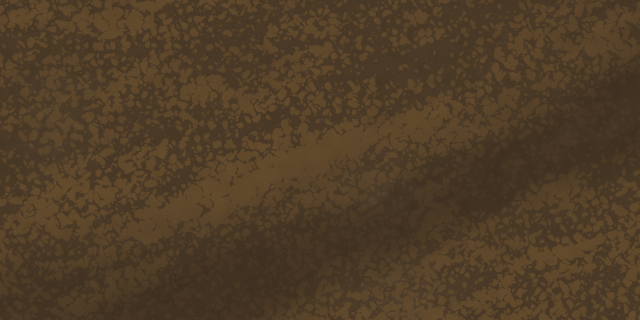
Reproduce this texture procedurally as a Shadertoy shader.

```glsl
const vec3 UMBER = vec3(0.250, 0.192, 0.130);   // deep shadow band
const vec3 BARK  = vec3(0.285, 0.222, 0.148);   // ground between flakes
const vec3 OCHRE = vec3(0.392, 0.293, 0.172);   // lit flakes
const vec3 DUST  = vec3(0.365, 0.305, 0.225);   // pale grey smudges

const float SLOPE       = 0.41;    // rise of the diagonal streaks
const float BAND_OFFSET = -0.19;   // height of the shadow band at x = 0
const float BAND_WIDTH  = 0.15;
const float FLAKE_CELLS = 38.0;    // flakes per canvas height
const float FLAKE_EDGE  = 0.10;    // softness, in flake cells
const float DUST_AMOUNT = 0.32;

vec2 hash2(vec2 p) {
    vec3 q = fract(p.xyx * vec3(0.1031, 0.1030, 0.0973));
    q += dot(q, q.yzx + 33.33);
    return fract((q.xx + q.yz) * q.zy);
}

float bell(float x, float width) {
    return exp(-x * x / (width * width));
}

// Smooth cellular noise: random values blended around jittered points
float cellNoise(vec2 p) {
    vec2 cell = floor(p);
    float sum = 0.0, total = 0.0;
    for (int y = -1; y <= 1; y++)
    for (int x = -1; x <= 1; x++) {
        vec2 id = cell + vec2(x, y);
        vec2 away = id + 0.2 + 0.6 * hash2(id) - p;
        float weight = exp(-5.0 * dot(away, away));
        sum += weight * hash2(id + 71.0).x;
        total += weight;
    }
    return sum / total;
}

// Signed distance to scattered round flakes of mixed size
float flakes(vec2 p) {
    vec2 cell = floor(p);
    float nearest = 2.0;
    for (int y = -1; y <= 1; y++)
    for (int x = -1; x <= 1; x++) {
        vec2 id = cell + vec2(x, y);
        vec2 away = id + hash2(id) - p;
        float radius = mix(0.18, 0.52, hash2(id + 19.0).y);
        nearest = min(nearest, length(away) - radius);
    }
    return nearest;
}

void mainImage(out vec4 fragColor, in vec2 fragCoord) {
    vec2 p = fragCoord / iResolution.y;
    float across = p.y - SLOPE * p.x;
    vec2 streak = vec2(p.x + SLOPE * p.y, across);

    // Broad light: diagonal shadow band, bright ridge and dim corners
    float drift = cellNoise(streak * vec2(2.0, 5.0) + 4.0) - 0.5;
    float wisps = cellNoise(streak * vec2(5.0, 17.0) + 31.0) - 0.5;
    float band = bell(across - BAND_OFFSET + 0.10 * drift, BAND_WIDTH)
               * smoothstep(0.05, 0.75, p.x);
    float ridge = bell(across - 0.11, 0.06) * bell(p.x - 0.88, 0.42);
    float gap = bell(across - 0.27, 0.09) * smoothstep(0.5, 1.3, p.x);
    float lowLeft = smoothstep(0.42, 0.0, p.y) * smoothstep(1.1, 0.3, p.x);
    float farRight = smoothstep(1.3, 2.0, p.x) * smoothstep(0.45, 0.8, p.y);
    float light = 0.86 - 0.85 * band - 0.48 * lowLeft - 0.30 * farRight
                + 0.12 * ridge + 0.35 * drift + 0.25 * wisps;
    light = clamp(light, 0.08, 1.0);

    // Flakes merge where cover is high and stand apart where it is low
    float clumps = cellNoise(streak * vec2(9.0, 22.0)) - 0.5;
    float cover = 0.01 + 0.38 * ridge - 0.13 * gap - 0.06 * band
                + 0.26 * clumps + 0.18 * wisps + 0.12 * drift;
    vec2 grain = p * FLAKE_CELLS;
    grain += 0.16 * sin(grain.yx * 2.7 + 1.3 * sin(grain * 1.9));
    float field = min(flakes(grain), flakes(grain * 1.7 + 53.0) / 1.7 + 0.10);
    float edge = max(FLAKE_EDGE, 0.7 * FLAKE_CELLS / iResolution.y);
    float flake = smoothstep(edge, -edge, field - cover);

    // Flakes fade into the ground as the light drops
    vec3 ground = mix(UMBER, BARK, smoothstep(0.05, 0.75, light));
    vec3 top = mix(ground, OCHRE, 0.12 + 0.83 * light);
    vec3 color = mix(ground, top, flake);

    // Pale dust in a few places, brushed by fine strokes
    float dust = bell(length((p - vec2(0.18, 0.62)) * vec2(1.0, 0.7)), 0.10)
               + bell(length((p - vec2(1.18, 0.39)) * vec2(0.8, 1.0)), 0.10)
               + bell(length((p - vec2(1.26, 0.08)) * vec2(0.6, 1.0)), 0.10)
               + 0.6 * bell(across + 0.17, 0.05) * smoothstep(1.5, 1.9, p.x);
    float brush = cellNoise(streak * vec2(24.0, 50.0) + 9.0);
    color = mix(color, DUST, DUST_AMOUNT * min(dust, 1.0) * brush);

    // Faint mottling over everything
    color *= 1.0 + 0.05 * (cellNoise(p * 30.0 + 7.0) - 0.5);
    fragColor = vec4(color, 1.0);
}
```
